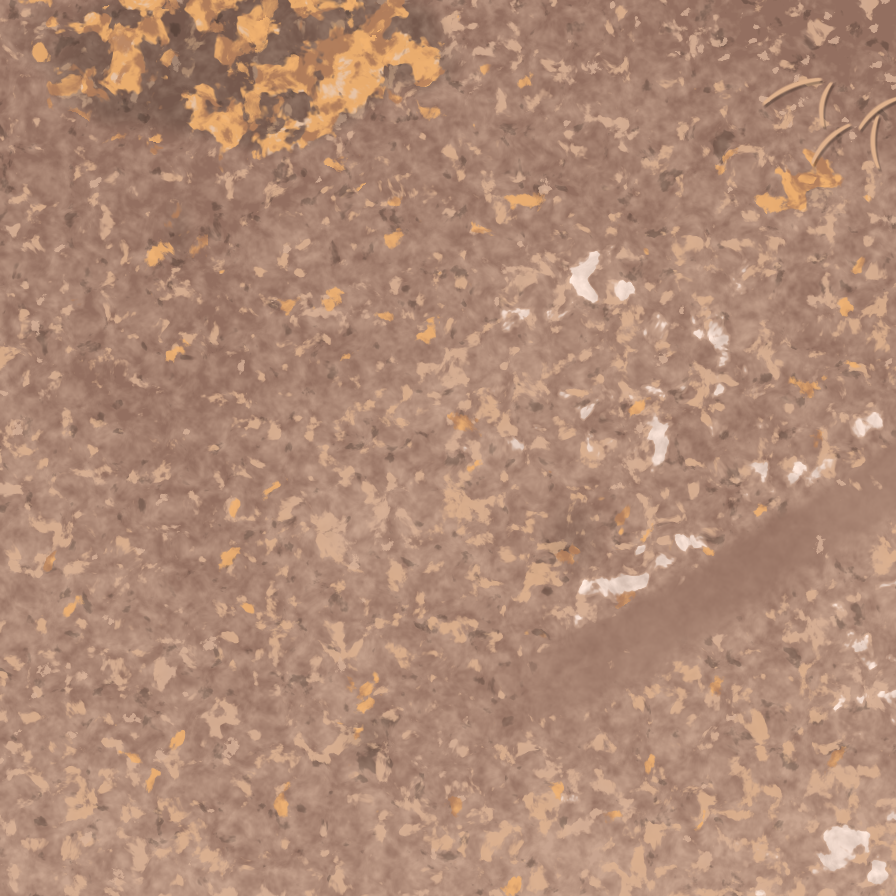
Write a WebGL 2 fragment shader that draws this texture.

```glsl
#version 300 es
precision highp float;
// Weathered brown earth with crumbs, amber leaf litter, chalky patches and a few twigs.
#define GRAIN_SCALE 80.0
#define GRAIN_CONTRAST 1.7
#define CRUMB_SCALE 66.0
#define LEAF_SCALE 36.0
#define CHALK_SCALE 46.0
#define TWIG_COUNT 5
#define EARTH_DARK vec3(0.615, 0.475, 0.41)
#define EARTH_LIGHT vec3(0.745, 0.605, 0.525)
#define CRUMB vec3(0.85, 0.70, 0.60)
#define AMBER vec3(0.95, 0.70, 0.44)
#define RUST vec3(0.71, 0.50, 0.36)
#define CHALK vec3(0.93, 0.84, 0.79)

uniform vec2 u_resolution;
out vec4 fragColor;

float hash(vec2 p) {
  return fract(sin(dot(p, vec2(127.1, 311.7))) * 43758.5453);
}

float noise(vec2 p) {
  vec2 i = floor(p), f = fract(p);
  f = f * f * (3.0 - 2.0 * f);
  return mix(mix(hash(i), hash(i + vec2(1, 0)), f.x),
             mix(hash(i + vec2(0, 1)), hash(i + vec2(1, 1)), f.x), f.y);
}

float fbm(vec2 p) {
  float sum = 0.0, amp = 0.53;
  for (int i = 0; i < 4; i++) {
    sum += amp * noise(p);
    p = mat2(1.6, 1.2, -1.2, 1.6) * p + 7.3;
    amp *= 0.5;
  }
  return sum;
}

// Scattered ragged shreds: x is coverage, y is a random tone per shred
vec2 flecks(vec2 p, float density, float seed) {
  vec2 best = vec2(0.0), cell = floor(p);
  float ragged = (fbm(p * 2.5 + seed) - 0.5) * 2.6;
  for (int y = -1; y <= 1; y++)
    for (int x = -1; x <= 1; x++) {
      vec2 id = cell + vec2(x, y), key = id + seed;
      vec2 d = p - id - vec2(hash(key), hash(key + 17.0));
      float a = 0.6 + 2.0 * (hash(key + 31.0) - 0.5);
      d = mat2(cos(a), -sin(a), sin(a), cos(a)) * d;
      float size = mix(0.35, 0.85, pow(hash(key + 47.0), 2.0));
      float r = length(d * vec2(1.0, 1.8)) / size + ragged;
      float cover = (1.0 - smoothstep(0.5, 1.0, r)) * step(hash(key + 59.0), density);
      cover *= 1.0 - smoothstep(0.8, 1.0, length(d));
      if (cover > best.x) best = vec2(cover, hash(key + 71.0));
    }
  return best;
}

float patchAt(vec2 p, vec2 centre, vec2 radius) {
  vec2 q = (p - centre) / radius;
  return exp(-dot(q, q));
}

// Slightly bowed stick with tapering ends
float twig(vec2 p, vec2 centre, float angle, float halfLength) {
  p -= centre;
  p = mat2(cos(angle), -sin(angle), sin(angle), cos(angle)) * p;
  float along = p.x / halfLength;
  float width = 0.0027 * (1.0 - 0.6 * along * along);
  float dist = abs(p.y + 0.007 * along * along);
  return (1.0 - smoothstep(width * 0.4, width + 0.0015, dist)) * (1.0 - smoothstep(0.85, 1.0, abs(along)));
}

void main() {
  vec2 uv = gl_FragCoord.xy / u_resolution;
  float broad = fbm(uv * 5.0 + 3.0) - 0.5;
  vec2 bent = uv + 0.01 * (vec2(noise(uv * 45.0), noise(uv * 45.0 + 19.0)) - 0.5);

  // Regions: bare slope below a ridge, and fresh dark soil in the upper right
  float run = uv.x - 0.6;
  float rise = uv.y - (0.28 + 0.5 * run + 0.3 * run * run) + 0.03 * broad;
  float bare = smoothstep(-0.12, -0.07, rise) * (1.0 - smoothstep(-0.025, 0.0, rise)) * smoothstep(0.48, 0.7, uv.x);
  float fresh = smoothstep(-0.02, 0.05, uv.y + 0.6 * uv.x - 1.39 + 0.06 * broad);

  // Earth
  float grain = fbm(bent * GRAIN_SCALE) - 0.5;
  float fine = noise(uv * 240.0) - 0.5;
  float light = 0.42 + 0.9 * broad + 0.75 * (0.48 - uv.y) - 0.25 * fresh - 0.4 * bare;
  light += (GRAIN_CONTRAST * grain + 0.35 * fine) * (1.0 - 0.7 * bare);
  vec3 color = mix(EARTH_DARK, EARTH_LIGHT, clamp(light, -0.3, 1.3));
  float pits = smoothstep(0.66, 0.8, fbm(bent * 62.0 + 41.0));
  color *= 1.0 - 0.2 * pits * (1.0 - bare);

  // Pale crumbs, thicker toward the bottom
  float abundance = (0.1 * (1.0 - uv.y) + 0.15 * broad) * (1.0 - fresh) - 0.2 * bare;
  float crumb = smoothstep(0.61, 0.75, fbm(bent * CRUMB_SCALE + 27.0) + abundance - 0.02);
  color = mix(color, mix(CRUMB, AMBER, 0.3 * noise(uv * 20.0)), 0.85 * crumb);
  vec2 chip = flecks(uv * 75.0, 0.14 * fresh, 23.0);
  color = mix(color, CRUMB, chip.x * 0.8);

  // Leaf litter: a dense heap, faint stray clumps and a sparse scatter
  float heap = patchAt(uv, vec2(0.25, 0.94), vec2(0.23, 0.15)) + 0.9 * broad;
  float strays = patchAt(uv, vec2(0.9, 0.79), vec2(0.06, 0.04)) + patchAt(uv, vec2(0.2, 0.74), vec2(0.03, 0.07))
    + patchAt(uv, vec2(0.41, 0.18), vec2(0.05, 0.05)) + patchAt(uv, vec2(0.64, 0.4), vec2(0.06, 0.08));
  float litter = max(smoothstep(0.3, 0.7, heap), 0.62 * strays);
  float clumps = fbm(bent * LEAF_SCALE + 11.0) + 0.42 * litter - 0.86;
  float leafTone = fbm(bent * 60.0 + 33.0);
  color *= 1.0 - 0.2 * smoothstep(0.35, 0.9, litter);
  vec3 heapColor = mix(RUST, AMBER, smoothstep(0.36, 0.55, leafTone));
  heapColor = mix(heapColor, CHALK, 0.65 * smoothstep(0.64, 0.78, leafTone));
  color = mix(color, heapColor, 0.92 * smoothstep(-0.02, 0.06, clumps));
  vec2 leaf = flecks(bent * LEAF_SCALE, 0.06 * (1.0 - fresh) * (1.0 - bare) + 0.3 * litter, 83.0);
  vec3 leafColor = mix(RUST, AMBER, smoothstep(-0.1, 0.6, leaf.y + 1.4 * grain));
  color = mix(color, leafColor, leaf.x * 0.85);

  // Chalky patches along the ridge and in loose clusters
  float ridge = exp(-pow((rise - 0.02) / 0.035, 2.0)) * smoothstep(0.54, 0.68, uv.x) * (1.0 - 0.5 * smoothstep(0.85, 0.97, uv.x));
  float chalkField = ridge + patchAt(uv, vec2(0.69, 0.67), vec2(0.14, 0.06))
    + 0.9 * patchAt(uv, vec2(0.7, 0.52), vec2(0.18, 0.07))
    + 0.7 * patchAt(uv, vec2(0.84, 0.63), vec2(0.07, 0.06))
    + 1.2 * patchAt(uv, vec2(0.93, 0.04), vec2(0.14, 0.07))
    + patchAt(uv, vec2(0.61, 0.12), vec2(0.06, 0.04))
    + 0.9 * patchAt(uv, vec2(0.98, 0.28), vec2(0.06, 0.13));
  chalkField = min(chalkField, 1.1) * mix(0.5, 1.0, smoothstep(0.2, 0.55, noise(uv * 16.0 + 5.0)));
  float lumps = fbm(bent * CHALK_SCALE + 61.0) - mix(0.92, 0.52, chalkField);
  color = mix(color, CRUMB, 0.5 * smoothstep(-0.08, 0.02, lumps));
  color = mix(color, CHALK + 0.3 * grain, smoothstep(0.0, 0.08, lumps) * 0.97);

  // Twigs lying on the fresh soil
  for (int i = 0; i < TWIG_COUNT; i++) {
    vec2 key = vec2(float(i), 4.0);
    vec2 centre = vec2(0.94, 0.87) + vec2(0.12, 0.1) * (vec2(hash(key), hash(key + 3.0)) - 0.5);
    float angle = 3.1416 * hash(key + 5.0), reach = mix(0.025, 0.045, hash(key + 8.0));
    color *= 1.0 - 0.25 * twig(uv + vec2(-0.002, 0.003), centre, angle, reach);
    color = mix(color, mix(CRUMB, AMBER, 0.3), twig(uv, centre, angle, reach));
  }
  fragColor = vec4(clamp(color, 0.0, 1.0), 1.0);
}
```
